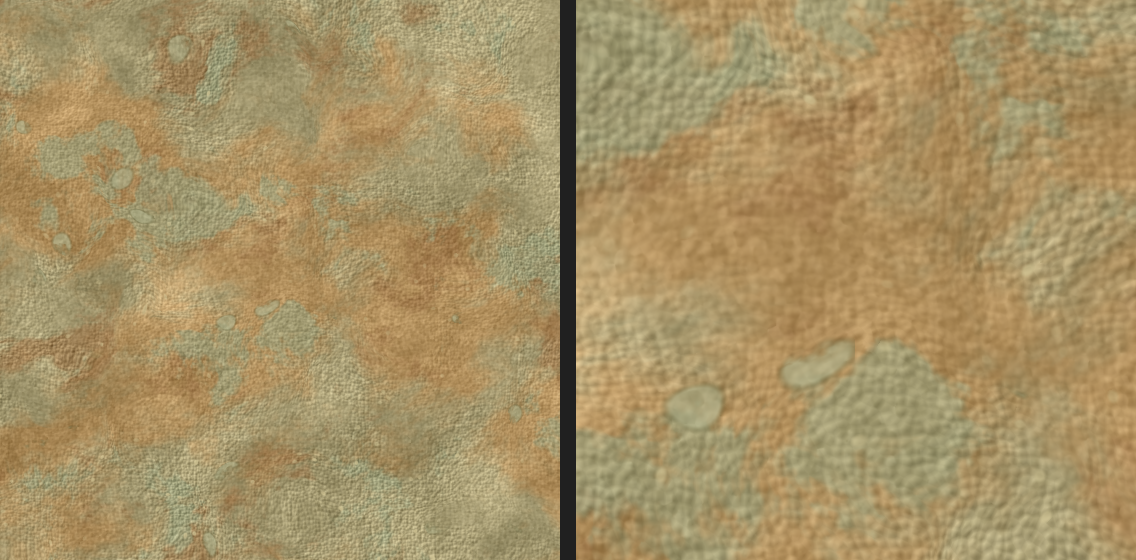
Left, the full canvas; right, a detail of the centre.
Give the GLSL for this texture, as a Shadertoy shader.

```glsl
// Weathered ochre plaster: warm and khaki patches, rust and verdigris stains, pale chips.
// Blended cellular noise tints the patches; nearest-cell distance, lit from
// the upper left, gives the sandy relief that is strongest on khaki areas.

vec3 hash32(vec2 c) {
    vec3 q = fract(c.xyx * vec3(0.1031, 0.1030, 0.0973));
    q += dot(q, q.yxz + 33.33);
    return fract((q.xxy + q.yzz) * q.zyx);
}

// Smooth noise: random cell tints blended around jittered cell points
float cellBlend(vec2 p) {
    vec2 cell = floor(p), f = p - cell;
    float sum = 0.0, total = 0.0;
    for (int y = -1; y <= 1; y++)
    for (int x = -1; x <= 1; x++) {
        vec2 o = vec2(x, y);
        vec3 r = hash32(cell + o);
        vec2 d = o + 0.1 + 0.8 * r.xy - f;
        float w = max(0.0, 1.21 - dot(d, d));
        w = w * w * w + 1e-4;
        sum += w * r.z;
        total += w;
    }
    return sum / total;
}

// Nearest cell point: x is its distance, y its random id
vec2 nearestCell(vec2 p) {
    vec2 cell = floor(p), f = p - cell, best = vec2(9.0, 0.0);
    for (int y = -1; y <= 1; y++)
    for (int x = -1; x <= 1; x++) {
        vec2 o = vec2(x, y);
        vec3 r = hash32(cell + o);
        float d = length(o + 0.1 + 0.8 * r.xy - f);
        if (d < best.x) best = vec2(d, r.z);
    }
    return best;
}

float layeredCells(vec2 p) {
    float sum = 0.0, total = 0.0, gain = 1.0;
    for (int i = 0; i < 6; i++) {
        sum += gain * cellBlend(p);
        total += gain;
        gain *= 0.62;
        p = mat2(1.6, 1.2, -1.2, 1.6) * p + 19.7;
    }
    return sum / total;
}

// Slope of the grain heights towards the light
float grainRelief(vec2 p) {
    vec2 light = 0.25 * vec2(-0.7, 0.7);
    return nearestCell(p + light).x - nearestCell(p - light).x;
}

void mainImage(out vec4 fragColor, in vec2 fragCoord) {
    vec2 p = fragCoord / iResolution.y;
    vec2 warp = vec2(cellBlend(p * 11.0 + 40.0), cellBlend(p * 11.0 + 80.0)) - 0.5;
    vec2 q = p + 0.05 * warp;
    vec2 tilted = mat2(0.95, -0.3, 0.3, 0.95) * q;

    // Large fields, slightly wider than tall
    float field = layeredCells(tilted * vec2(4.0, 5.5) + 7.0);
    field += 0.055 * sin(5.5 * p.y - 1.6 + 1.2 * p.x);
    float warm = smoothstep(0.40, 0.63, field);
    float tone = layeredCells(q * 9.0 + 31.0) - 0.5;
    float stain = layeredCells(tilted * vec2(6.0, 8.0) + 53.0);
    float wear = layeredCells(q * 7.0 + 91.0);

    vec3 color = mix(vec3(0.645, 0.605, 0.445), vec3(0.70, 0.565, 0.365), warm);
    color += tone * vec3(0.32, 0.30, 0.27);

    // Rust clouds and verdigris blooms
    float rust = smoothstep(0.58, 0.72, stain);
    float verdigris = smoothstep(0.60, 0.70, wear);
    color = mix(color, vec3(0.60, 0.44, 0.27), 0.6 * rust);
    color = mix(color, vec3(0.60, 0.63, 0.49), 0.65 * verdigris);

    // Sparse smooth stones with a shaded lower rim
    vec2 stoneP = (tilted + 0.025 * warp.yx) * vec2(15.0, 20.0);
    vec2 stone = nearestCell(stoneP);
    float stoneMask = step(0.95, stone.y) * smoothstep(0.36, 0.24, stone.x);
    stoneMask *= smoothstep(0.44, 0.54, wear);
    float rim = stoneMask * (1.0 - stoneMask) * 4.0;
    color = mix(color, vec3(0.67, 0.67, 0.52), 0.75 * stoneMask);
    color -= 0.07 * rim;

    // Sandy relief, coarse and fine, fading on the smooth warm fields
    float rough = mix(1.0, 0.45, warm) * smoothstep(0.30, 0.62, wear + 0.5 * tone);
    rough = (0.3 + 0.9 * rough) * (1.0 - 0.7 * stoneMask);
    float relief = 0.15 * grainRelief(p * 165.0 + 3.0 * warp);
    relief += 0.10 * grainRelief(p * 85.0 + 4.0 * warp + 23.0);
    color += rough * relief * vec3(1.0, 0.98, 0.88);

    // Fine mottling and bright flecks
    color += 0.09 * (cellBlend(p * 210.0) - 0.5);
    vec2 fleck = nearestCell(q * 75.0 + 11.0);
    float fleckMask = step(0.975, fleck.y) * smoothstep(0.38, 0.15, fleck.x);
    color = mix(color, vec3(0.83, 0.78, 0.59), 0.6 * rough * fleckMask);

    fragColor = vec4(clamp(color, 0.0, 1.0), 1.0);
}
```
